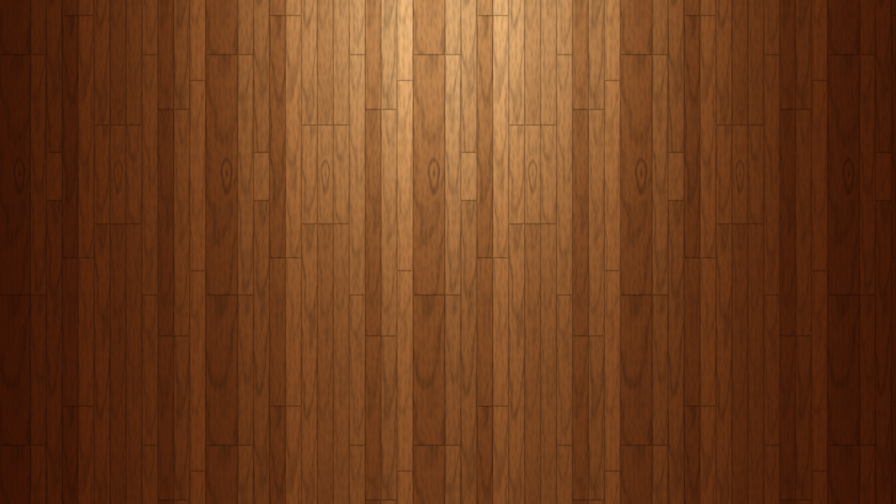
Give the GLSL for this texture, as a WebGL 1 fragment shader.

```glsl
precision highp float;
// Varnished wooden floor: upright boards in a tile that repeats about 4.3 times across
// and 1.3 times down. Arched grain comes from layered sines, pores from stretched
// cellular noise, and a warm lamp at the top centre lights the whole floor.

uniform vec2 u_resolution;

const vec2 TILE_SIZE = vec2(0.4113, 0.775); // in canvas heights
const float TILE_SHIFT = 0.0694;
const float COLUMNS = 13.0;
const vec2 PORE_CELLS = vec2(65.0, 34.0);
const float SEAM_WIDTH = 0.0016;

float hash(vec2 p) {
  return fract(sin(dot(p, vec2(127.1, 311.7))) * 43758.5453);
}

float isColumn(float column, float k) {
  return 1.0 - step(0.5, abs(column - k));
}

// Heights of the two end joints in a column, measured down the tile.
vec2 jointHeights(float column) {
  if (column < 2.5 || isColumn(column, 9.0) > 0.5) return vec2(0.14, 0.755);
  if (column < 3.5) return vec2(0.39, 0.513);
  if (column < 5.5) return vec2(0.04, 0.66);
  if (column < 8.5) return vec2(0.32, 0.573);
  if (column < 11.5) return vec2(0.28, 0.86);
  return vec2(0.206, 0.693);
}

// Board shade: negative is dark and reddish, positive is pale.
float boardTone(float column, float id) {
  float dark = step(column, 1.5) + isColumn(column, 4.0) + isColumn(column, 10.0);
  float pale = isColumn(column, 5.0) + isColumn(column, 6.0) + isColumn(column, 12.0);
  return 0.7 * pale - 0.9 * dark + 0.7 * (id - 0.5);
}

// Arched grain; u runs across a board from 0 to 1, v along it.
float archedGrain(float u, float v, float id) {
  float bend = u - 0.5 + 0.13 * sin(v * 9.0 + id * 40.0) + 0.04 * sin(v * 31.0 + id * 17.0);
  float phase = v * 28.0 + 18.0 * bend * bend + 0.7 * sin(v * 47.0 + u * 5.0);
  return pow(0.5 + 0.5 * sin(phase + id * 6.28), 4.0);
}

// Rings of an eye-shaped knot in x, their cover in y.
vec2 knot(vec2 tile, vec2 centre, vec2 radius) {
  vec2 q = (tile - centre) * TILE_SIZE / radius;
  float r = length(q) + 0.06 * sin(q.y * 7.0);
  return vec2(pow(0.5 + 0.5 * cos(r * 12.0), 2.0), 1.0 - smoothstep(0.6, 1.1, r));
}

// Short dark flecks: distance to one jittered point per stretched cell.
float pores(vec2 tile) {
  vec2 p = tile * PORE_CELLS;
  float nearest = 1.0;
  for (int j = -1; j <= 1; j++) {
    for (int i = -1; i <= 1; i++) {
      vec2 cell = floor(p) + vec2(float(i), float(j));
      vec2 key = mod(cell, PORE_CELLS);
      vec2 point = cell + vec2(hash(key), hash(key + 71.3));
      nearest = min(nearest, length(p - point));
    }
  }
  return 1.0 - smoothstep(0.1, 0.55, nearest);
}

float lampLight(vec2 p) {
  float drop = 1.0 - p.y;
  float wide = 0.76 * exp(-p.x * p.x / 0.46) * mix(0.66, 1.0, p.y);
  float glow = 0.5 * exp(-p.x * p.x / 0.16 - drop * drop / 0.22);
  return wide + glow - 0.14;
}

// Wood colour from deep brown (0) to pale honey (1).
vec3 woodRamp(float t) {
  t = clamp(t, -0.2, 1.15);
  return vec3(0.28, 0.11, 0.03) + t * vec3(0.51, 0.40, 0.21)
       + t * t * vec3(0.0, 0.08, 0.14);
}

// p.x is measured from the centre, p.y from the bottom, in canvas heights.
vec3 woodFloor(vec2 p, float pixel) {
  vec2 tile = fract(vec2(p.x + TILE_SHIFT, 1.0 - p.y) / TILE_SIZE);
  float across = tile.x * COLUMNS;
  float column = floor(across);
  float boardWidth = 1.0;
  float u = fract(across);
  if (column < 2.0) { // the first two columns form one wide board
    column = 0.0;
    boardWidth = 2.0;
    u = across * 0.5;
  }
  vec2 joints = jointHeights(column);
  float inner = step(joints.x, tile.y) - step(joints.y, tile.y);
  float v = fract(tile.y - mix(joints.y, joints.x, inner));
  float id = hash(vec2(column + 3.0, inner));
  float tone = boardTone(column, id);

  // Grain, knots and pores
  float grain = archedGrain(u, v, id) * mix(0.35, 0.9, hash(vec2(id, 5.0)));
  vec2 eye = knot(tile, vec2(0.101, 0.448), vec2(0.018, 0.06));
  vec2 smallEye = knot(tile, vec2(0.577, 0.448), vec2(0.014, 0.055));
  grain = mix(grain, eye.x * 1.3, eye.y);
  grain = mix(grain, smallEye.x, smallEye.y);
  float streak = sin(across * 19.0 + 1.5 * sin(tile.y * 12.566 + column));
  float wear = 1.0 - 0.17 * grain - 0.07 * pores(tile) + 0.02 * streak;

  // Gaps between boards and at their ends
  float sideGap = min(u, 1.0 - u) * boardWidth * TILE_SIZE.x / COLUMNS;
  float endGap = min(abs(tile.y - joints.x), abs(tile.y - joints.y)) * TILE_SIZE.y;
  float soft = max(pixel, 0.0006);
  float seam = 1.0 - smoothstep(0.0, SEAM_WIDTH + soft * 0.5, min(sideGap, endGap));

  vec3 colour = woodRamp(lampLight(p)) * (1.04 + 0.11 * tone);
  colour *= mix(vec3(1.0), vec3(1.0, 0.92, 0.84), clamp(-tone, 0.0, 1.0));
  return colour * wear * (1.0 - 0.24 * seam);
}

void main() {
  vec3 sum = vec3(0.0);
  for (int k = 0; k < 4; k++) { // four samples smooth the fine grain
    vec2 offset = vec2(mod(float(k), 2.0), floor(float(k) * 0.5)) * 0.5 - 0.25;
    vec2 p = (gl_FragCoord.xy + offset - vec2(0.5 * u_resolution.x, 0.0)) / u_resolution.y;
    sum += woodFloor(p, 1.0 / u_resolution.y);
  }
  gl_FragColor = vec4(sum * 0.25, 1.0);
}
```
